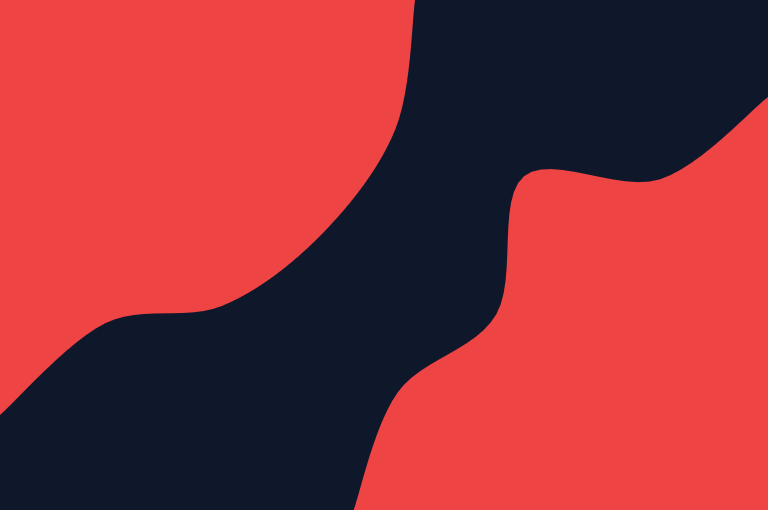
Reproduce this background procedurally as a WebGL 1 fragment shader.

```glsl
precision highp float;
// Two wavy coral blobs growing from opposite corners over a navy field.

uniform vec2 u_resolution;

float cross2(vec2 a, vec2 b) {
  return a.x * b.y - a.y * b.x;
}

// Outline knot i of 0..5, spread evenly over a quarter turn.
// The end knots share one radius; the inner four come from radii.
vec2 knot(float i, vec4 radii) {
  i = clamp(i, 0.0, 5.0);
  float r = 0.5404;
  if (i > 0.5 && i < 4.5) {
    r = dot(radii, vec4(equal(floor(vec4(i + 0.5)), vec4(1.0, 2.0, 3.0, 4.0))));
  }
  float angle = radians(18.0 * i);
  return r * vec2(cos(angle), sin(angle));
}

// Catmull-Rom curve between knots b and c.
vec2 spline(vec2 a, vec2 b, vec2 c, vec2 d, float t) {
  return b + 0.5 * t * (c - a + t * (2.0 * a - 5.0 * b + 4.0 * c - d
    + t * (3.0 * (b - c) + d - a)));
}

float segmentDistance(vec2 p, vec2 a, vec2 b) {
  vec2 ab = b - a;
  return length(p - a - ab * clamp(dot(p - a, ab) / dot(ab, ab), 0.0, 1.0));
}

// Signed distance to a corner blob, negative inside; p is relative to its corner.
float cornerBlob(vec2 p, vec4 radii) {
  float nearest = 10.0;
  float side = 1.0;
  vec2 start = knot(0.0, radii);
  for (int i = 0; i < 5; i++) {
    float k = float(i);
    vec2 a = knot(k - 1.0, radii);
    vec2 b = knot(k, radii);
    vec2 c = knot(k + 1.0, radii);
    vec2 d = knot(k + 2.0, radii);
    for (int j = 1; j <= 12; j++) {
      vec2 end = spline(a, b, c, d, float(j) / 12.0);
      nearest = min(nearest, segmentDistance(p, start, end));
      // The chord sharing the point's direction decides which side it is on
      if (cross2(start, p) >= 0.0 && cross2(p, end) > 0.0) {
        side = cross2(end - start, p - start) > 0.0 ? -1.0 : 1.0;
      }
      start = end;
    }
  }
  return side * nearest;
}

void main() {
  // Width is one unit, y runs down from the top edge
  vec2 p = vec2(gl_FragCoord.x, u_resolution.y - gl_FragCoord.y) / u_resolution.x;

  float topLeft = cornerBlob(p, vec4(0.5417, 0.5182, 0.4922, 0.4427));
  float bottomRight = cornerBlob(vec2(1.0, 2.0 / 3.0) - p, vec4(0.5065, 0.4375, 0.5404, 0.4555));

  // Fill with an edge one pixel wide
  float coverage = clamp(0.5 - min(topLeft, bottomRight) * u_resolution.x, 0.0, 1.0);
  vec3 navy = vec3(0.059, 0.090, 0.165);
  vec3 coral = vec3(0.937, 0.267, 0.267);
  gl_FragColor = vec4(mix(navy, coral, coverage), 1.0);
}
```
